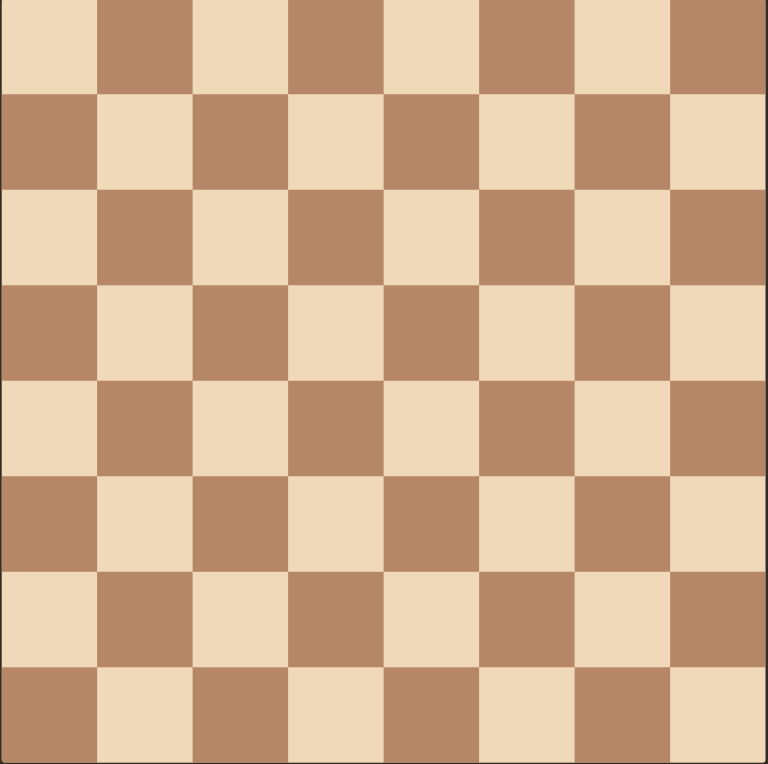
Write a Shadertoy shader that draws this pattern.

```glsl
#define SQUARES 8.0
#define SQUARE_SIZE 0.12435
#define BOARD_ORIGIN vec2(0.0021, 0.0016)
#define CORNER_RADIUS 0.004
#define DARK_SQUARE vec3(0.71, 0.53, 0.40)
#define LIGHT_SQUARE vec3(0.94, 0.85, 0.72)
#define FRAME_COLOR vec3(0.20, 0.17, 0.15)

// Signed distance to a box with rounded corners
float roundedBox(vec2 p, vec2 halfSize, float radius) {
    vec2 q = abs(p) - halfSize + radius;
    return length(max(q, 0.0)) + min(max(q.x, q.y), 0.0) - radius;
}

// Alternates between +1 and -1 per cell, with a smoothed step at each seam
vec2 squareWave(vec2 p, float pixel) {
    vec2 seamDistance = 0.5 - abs(fract(p) - 0.5);
    vec2 side = 1.0 - 2.0 * mod(floor(p), 2.0);
    return side * clamp(2.0 * seamDistance / pixel, 0.0, 1.0);
}

void mainImage(out vec4 fragColor, in vec2 fragCoord) {
    float pixel = 1.0 / iResolution.x;
    vec2 boardPos = fragCoord * pixel - BOARD_ORIGIN;

    // Checkered squares, dark at the lower left
    vec2 wave = squareWave(boardPos / SQUARE_SIZE, pixel / SQUARE_SIZE);
    float darkness = 0.5 + 0.5 * wave.x * wave.y;
    vec3 board = mix(LIGHT_SQUARE, DARK_SQUARE, darkness);

    // Thin dark frame around the rounded board
    vec2 halfBoard = vec2(0.5 * SQUARES * SQUARE_SIZE);
    float edge = roundedBox(boardPos - halfBoard, halfBoard, CORNER_RADIUS);
    float coverage = clamp(0.5 - edge / pixel, 0.0, 1.0);

    fragColor = vec4(mix(FRAME_COLOR, board, coverage), 1.0);
}
```
